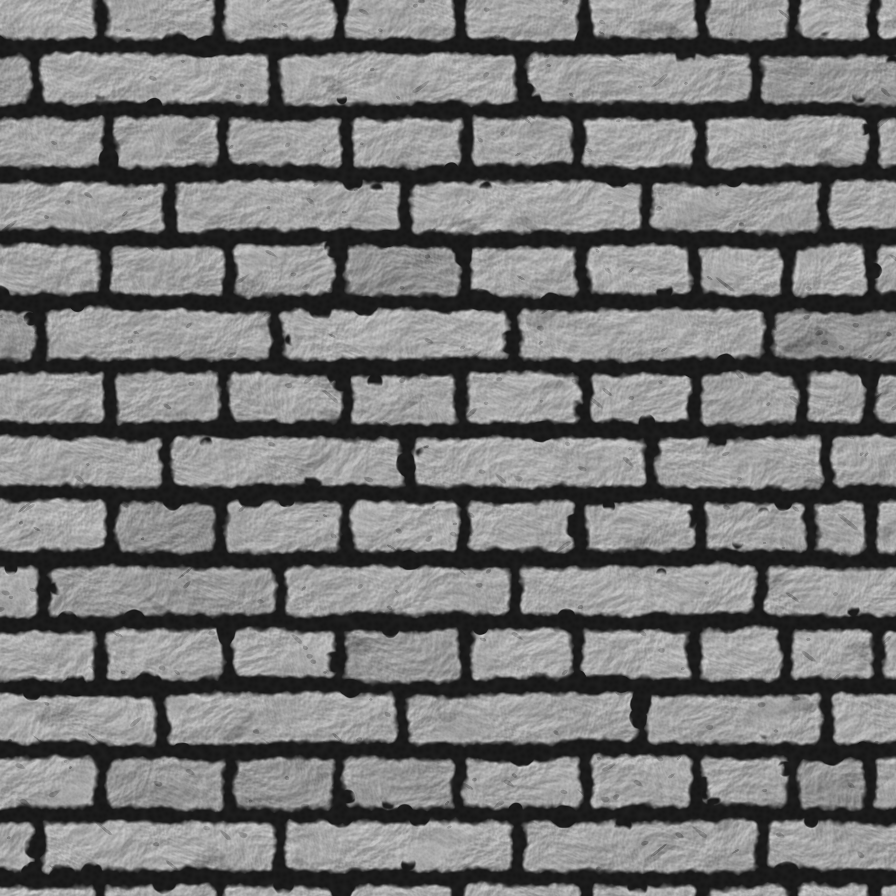
Write a Shadertoy shader that draws this texture.

```glsl
vec2 hash2(vec2 p) {
    vec3 q = fract(p.xyx * vec3(0.1031, 0.1030, 0.0973));
    q += dot(q, q.yzx + 33.33);
    return fract((q.xx + q.yz) * q.zy);
}

// Smooth cellular distance, roughly 0 to 0.8
float cells(vec2 p) {
    vec2 cell = floor(p);
    float sum = 0.0;
    for (int y = -1; y <= 1; y++)
    for (int x = -1; x <= 1; x++) {
        vec2 c = cell + vec2(x, y);
        sum += exp2(-14.0 * length(c + hash2(c + 60.0) - p));
    }
    return -log2(sum) / 14.0;
}

// Scattered round spots, present in a fraction of the cells
float spots(vec2 p, float chance) {
    vec2 cell = floor(p);
    float spot = 0.0;
    for (int y = -1; y <= 1; y++)
    for (int x = -1; x <= 1; x++) {
        vec2 c = cell + vec2(x, y);
        vec2 h = hash2(c + 170.0);
        float radius = 0.25 + 0.3 * h.y;
        float inside = 1.0 - smoothstep(radius * 0.6, radius, length(c + hash2(c + 60.0) - p));
        spot = max(spot, inside * step(h.x, chance));
    }
    return spot;
}

// Clay surface height
float relief(vec2 p) {
    p += 0.006 * sin(p.yx * vec2(75.0, 48.0) + 2.0 * sin(p * 31.0));
    return 0.5 * cells(p * vec2(36.0, 58.0))
         + 0.3 * cells(p * vec2(85.0, 120.0) + 7.0)
         + 0.16 * cells(p * 210.0 + 3.0);
}

// Position of the k-th vertical joint: rows alternate short and long bricks
float joint(float row, float k) {
    bool isLong = mod(row, 2.0) < 0.5;
    float count = isLong ? 4.0 : 8.0;
    float wrap = floor(k / count);
    float i = k - wrap * count;
    if (row == 1.0 && i == 6.0) i = 7.0;
    float jitter = hash2(vec2(i, row) + 11.0).x - 0.5;
    float x;
    if (isLong) {
        float shifted = step(1.0, mod(row, 4.0));
        x = 0.045 + 0.137 * shifted + 0.268 * i - 0.07 * shifted * step(2.5, i);
        x += 0.018 * jitter;
    } else {
        x = 0.118 + 0.1327 * i - 0.022 * pow(max(i - 5.0, 0.0), 1.7);
        x += (i == 6.0 ? 0.032 : 0.012) * jitter;
    }
    return x + wrap;
}

void mainImage(out vec4 fragColor, in vec2 fragCoord) {
    vec2 uv = fragCoord / iResolution.xy;

    // Uneven courses and rough outlines
    vec2 p = uv;
    p.y += 0.0012 * sin(uv.x * 18.85 + uv.y * 23.0) + 0.0008 * sin(uv.x * 56.55 - uv.y * 40.0);
    p.x += 0.0014 * sin(uv.y * 113.0 + 4.0 * sin(uv.x * 25.13));
    float rough = 0.006 * (cells(uv * 38.0 + 5.0) - 0.38) + 0.004 * (cells(uv * 105.0) - 0.38);

    // Row, then the joints on either side
    float v = (1.0 - p.y) * 14.0 - 0.73;
    float row = mod(floor(v), 14.0);
    float left = -1.0, right = 2.0, index = 0.0;
    for (int k = -1; k <= 8; k++) {
        float x = joint(row, float(k));
        if (x <= p.x) { left = x; index = float(k); }
        else right = min(right, x);
    }
    index = mod(index, mod(row, 2.0) < 0.5 ? 4.0 : 8.0);
    vec2 h = hash2(vec2(index, row) + 31.0);
    vec2 g = hash2(vec2(row, index) + 87.0);

    // Rounded brick, slightly tilted
    vec2 local = vec2(p.x - 0.5 * (left + right), (0.5 - fract(v)) / 14.0);
    local.y += 0.0025 * (g.x - 0.5) + 0.016 * (g.y - 0.5) * local.x;
    vec2 halfSize = vec2(0.5 * (right - left) - 0.0062, 0.0274 + 0.0016 * (h.y - 0.5));
    vec2 q = abs(local) - halfSize + 0.007;
    float d = length(max(q, 0.0)) + min(max(q.x, q.y), 0.0) - 0.007;
    d += rough + 0.006 * spots(uv * 34.0 + 2.0, 0.13);

    // Clay tone, side-lit relief and wear
    vec2 s = uv + h * 3.0;
    float slope = relief(s) - relief(s + vec2(-0.0018, 0.0022));
    float tone = 0.665 - 0.035 * h.x - 0.07 * step(0.86, g.x);
    tone += clamp(0.55 * slope, -0.09, 0.09);
    tone += 0.016 * sin(s.x * 41.0 + 2.0 * sin(s.y * 67.0)) + 0.06 * (cells(uv * 290.0) - 0.38);
    vec2 bent = s + 0.008 * sin(s.yx * vec2(130.0, 90.0));
    tone -= 0.09 * spots(bent * vec2(21.0, 42.0), 0.07);
    tone -= 0.14 * spots(bent * vec2(95.0, 130.0), 0.035);

    // Pale worn rim, darker toward the foot
    tone += 0.035 * exp(-pow((d + 0.005) / 0.002, 2.0));
    tone -= 0.03 * smoothstep(0.004, 0.026, -local.y);

    // Soft sooty mortar
    float mortar = 0.085 + 0.04 * cells(uv * 130.0 + 9.0);
    float soft = max(0.003, 0.7 / iResolution.y);
    float gray = mix(tone, mortar, smoothstep(-soft - 0.0005, soft - 0.0005, d));
    fragColor = vec4(vec3(gray), 1.0);
}
```
